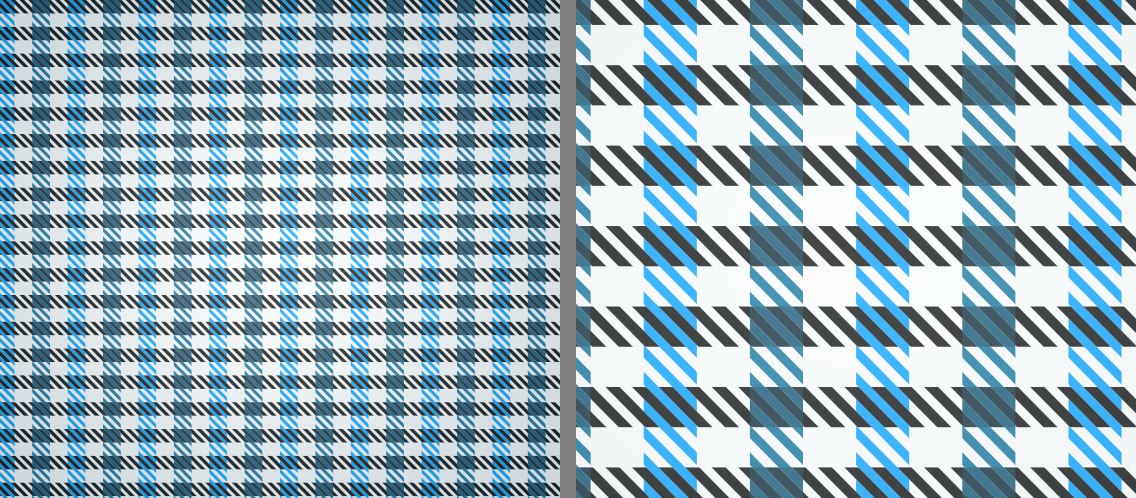
Left: the whole. Right: its middle third, enlarged.
A Shadertoy shader for this pattern:

```glsl
// Coverage of a stripe filling the first part of every unit interval
float stripe(float x, float width, float blur) {
    float d = abs(fract(x - 0.5 * width + 0.5) - 0.5);
    return clamp((0.5 * width - d) / blur + 0.5, 0.0, 1.0);
}

void mainImage(out vec4 fragColor, in vec2 fragCoord) {
    vec2 uv = fragCoord / iResolution.xy;
    vec2 cell = vec2(uv.x * 15.82 + 0.089, (1.0 - uv.y) * 18.57);
    vec2 pixel = vec2(15.82, 18.57) / iResolution.xy;

    // Vertical and horizontal bands, and the diagonal twill
    float column = stripe(cell.x, 0.5, pixel.x);
    float row = stripe(cell.y, 0.5, pixel.y);
    float twill = stripe(4.0 * cell.x - 3.0 * cell.y - 0.56, 0.53,
                         length(pixel * vec2(4.0, 3.0)));

    // Columns alternate between bright blue and muted teal
    float isTeal = mod(floor(cell.x + 0.25), 2.0);
    vec3 blue = vec3(0.16, 0.64, 0.93);
    vec3 teal = mix(vec3(0.20, 0.50, 0.64), vec3(0.19, 0.41, 0.51), row);
    vec3 warp = mix(blue, teal, isTeal);
    vec3 weft = mix(vec3(0.18, 0.20, 0.21), vec3(0.18, 0.28, 0.33),
                    isTeal * column);

    // Coloured yarn shows between the twill lines, dark yarn on them
    vec3 color = mix(vec3(0.89, 0.91, 0.92), warp, column * (1.0 - twill));
    color = mix(color, weft, row * twill);

    // Soft light falling off from the centre
    float falloff = smoothstep(0.0, 0.76, length(uv - 0.5));
    color += mix(vec3(0.09, 0.08, 0.07), vec3(-0.09, -0.07, -0.06), falloff);

    fragColor = vec4(clamp(color, 0.0, 1.0), 1.0);
}
```
